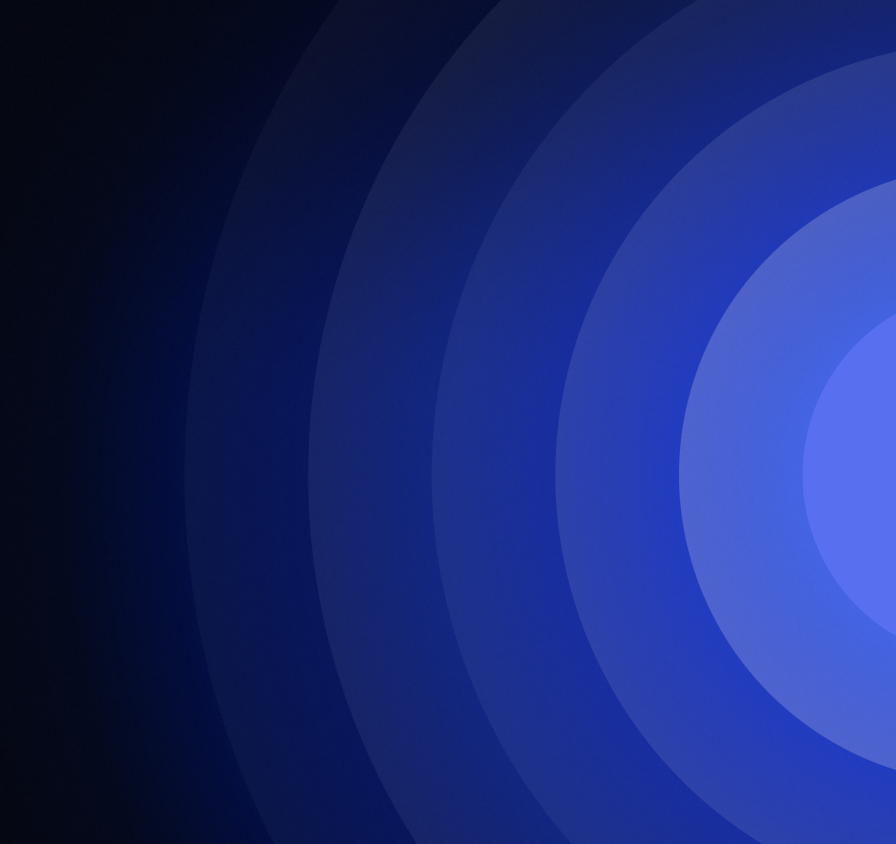
Reproduce this background procedurally as a Shadertoy shader.

```glsl
// Concentric translucent rings around a bright disc near the right edge.
// A radial colour ramp gives the blue glow, a fade darkens its upper part,
// and each ring adds a pale veil that is strongest at its outer rim.

const vec2  CENTER      = vec2(1.171, 0.4375); // in canvas heights
const float DISC_RADIUS = 0.2200;
const float RING_STEP   = 0.1465;
const int   RING_COUNT  = 5;
const int   RAMP_LAST   = 7;
const float GRAIN       = 0.008;

const vec3 NIGHT = vec3(0.020, 0.027, 0.067);
const vec3 DISC  = vec3(0.345, 0.440, 0.941);
const vec3 VEIL  = vec3(1.0);

// Glow colour at each ring edge, from the disc outwards
const vec3 RAMP[8] = vec3[8](
    vec3(0.267, 0.392, 0.894), vec3(0.133, 0.235, 0.753),
    vec3(0.094, 0.180, 0.627), vec3(0.071, 0.149, 0.510),
    vec3(0.031, 0.086, 0.361), vec3(0.012, 0.055, 0.259),
    vec3(0.016, 0.037, 0.118), NIGHT);

// Veil opacity at each ring's rim, from the innermost ring outwards
const float RIM_OPACITY[5] = float[5](0.20, 0.095, 0.05, 0.06, 0.03);

float hash(vec2 p) {
    vec3 q = fract(vec3(p.xyx) * 0.1031);
    q += dot(q, q.yzx + 33.33);
    return fract((q.x + q.y) * q.z);
}

vec3 glowRamp(float radius) {
    float t = clamp((radius - DISC_RADIUS) / RING_STEP, 0.0, float(RAMP_LAST));
    int i = min(int(t), RAMP_LAST - 1);
    return mix(RAMP[i], RAMP[i + 1], t - float(i));
}

// Coverage of a circle with a one-pixel soft edge
float circleMask(float dist, float radius, float pixel) {
    return smoothstep(0.5 * pixel, -0.5 * pixel, dist - radius);
}

void mainImage(out vec4 fragColor, in vec2 fragCoord) {
    vec2 p = fragCoord / iResolution.y;
    float pixel = 1.5 / iResolution.y;
    float dist = length(p - CENTER);

    // Glow, dimmed towards the top and more so far from the centre
    float topShade = smoothstep(0.5, 1.05, p.y);
    float shadeAmount = mix(0.12, 0.65, smoothstep(0.25, 1.0, dist));
    vec3 color = mix(glowRamp(dist), NIGHT, topShade * shadeAmount);

    // Pale veils, fading inward from each rim
    for (int i = RING_COUNT - 1; i >= 0; i--) {
        float rim = DISC_RADIUS + RING_STEP * float(i + 1);
        float inward = clamp(1.0 - (rim - dist) / RING_STEP, 0.0, 1.0);
        float opacity = RIM_OPACITY[i] * inward * circleMask(dist, rim, pixel);
        color = mix(color, VEIL, opacity);
    }

    // Fine grain on the glow, then the flat disc
    color += GRAIN * (hash(floor(p * 482.0)) - 0.5);
    color = mix(color, DISC, circleMask(dist, DISC_RADIUS, pixel));

    fragColor = vec4(color, 1.0);
}
```
